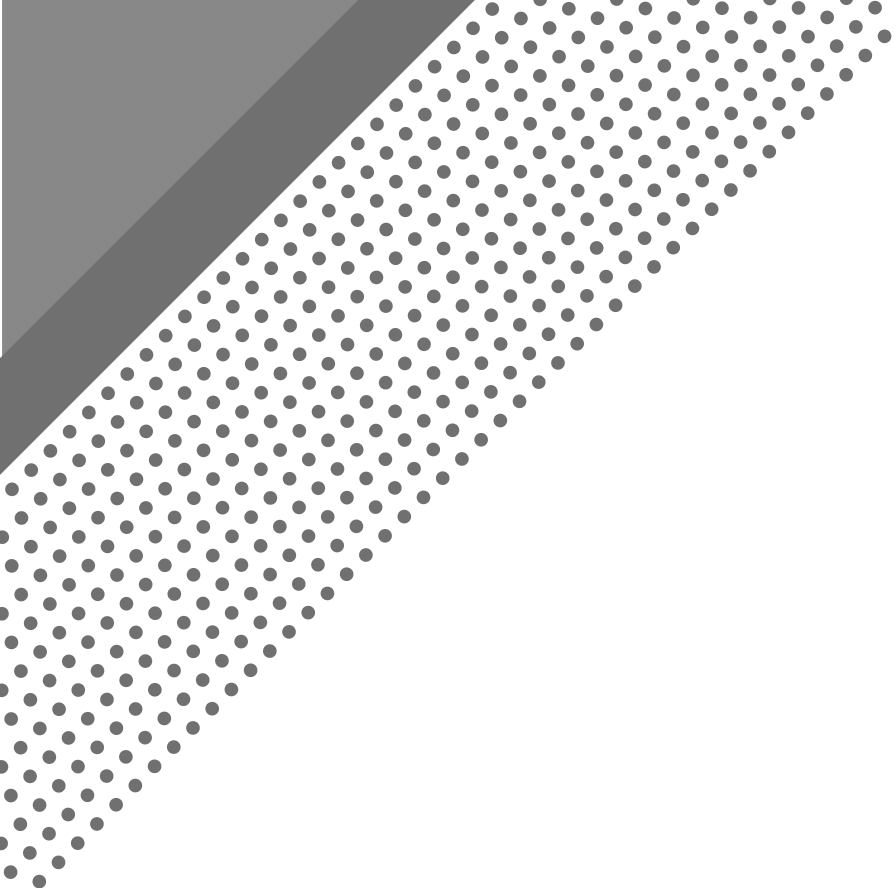
This background is drawn by a WebGL 2 fragment shader. Its source:

```glsl
#version 300 es
precision highp float;
// Draws a grey corner triangle with a darker diagonal band and a staggered strip of dots on white.

uniform vec2 u_resolution;
out vec4 fragColor;

const vec3 WHITE = vec3(1.0);
const vec3 DARK_GREY = vec3(0.44);
const vec3 MID_GREY = vec3(0.535);
const float DIAGONAL = 0.70710678;

// Coverage of a shape from its signed distance, softened over one pixel
float coverage(float signedDistance, float pixel) {
    return clamp(0.5 - signedDistance / pixel, 0.0, 1.0);
}

// Signed distance to the corner region where x + y is below the given reach
float cornerDistance(vec2 p, float reach) {
    return (p.x + p.y - reach) * DIAGONAL;
}

// Signed distance to diagonal rows of dots, every other row shifted by half a step
float dotDistance(vec2 p, vec2 start, vec2 spacing, float rowCount, float radius) {
    vec2 q = vec2(p.x + p.y, p.x - p.y) - start;
    float row = clamp(round(q.x / spacing.x), 0.0, rowCount - 1.0);
    float shift = 0.5 * (1.0 - mod(row, 2.0));
    float along = q.y / spacing.y - shift;
    vec2 offset = vec2(q.x - row * spacing.x, (along - round(along)) * spacing.y);
    return length(offset) * DIAGONAL - radius;
}

void main() {
    // Canvas width is one unit, measured right and down from the top left corner
    float pixel = 1.0 / u_resolution.x;
    vec2 p = vec2(gl_FragCoord.x, u_resolution.y - gl_FragCoord.y) * pixel;

    // Dotted strip
    float dots = dotDistance(p, vec2(0.5595, 0.0033), vec2(0.04257, 0.04288), 12.0, 0.0076);
    vec3 color = mix(WHITE, DARK_GREY, coverage(dots, pixel));

    // Dark diagonal band
    color = mix(color, DARK_GREY, coverage(cornerDistance(p, 0.530), pixel));

    // Lighter triangle, with a thin white margin at its left
    float margin = coverage(p.x - 0.0023, pixel);
    vec3 triangle = mix(MID_GREY, WHITE, margin);
    color = mix(color, triangle, coverage(cornerDistance(p, 0.3997), pixel));

    fragColor = vec4(color, 1.0);
}
```
